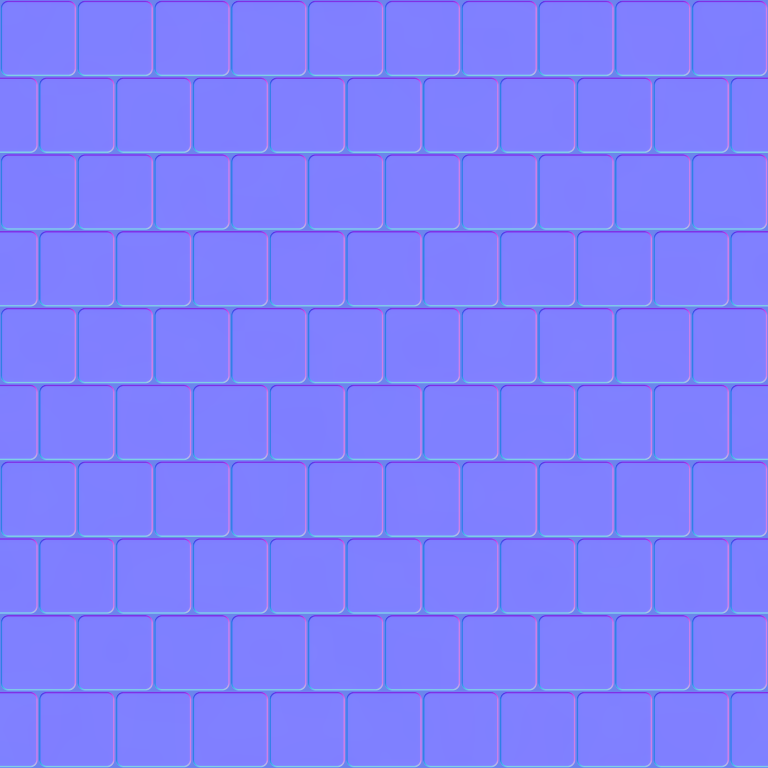
A Shadertoy shader for this texture map:

```glsl
#define TILES 10.0
#define GAP 0.016
#define CORNER_RADIUS 0.1
#define RIM_WIDTH 0.0195
#define RIM_SLOPE 0.62
#define BEVEL_SLOPE 0.035
#define TILE_TILT 0.012
#define WAVE_SLOPE 0.016
#define WAVES 20.0
#define GAP_COLOR vec3(0.42, 0.52, 0.93)

vec2 hash22(vec2 p) {
    vec3 h = fract(p.xyx * vec3(0.1031, 0.1030, 0.0973));
    h += dot(h, h.yzx + 33.33);
    return fract((h.xx + h.yz) * h.zy);
}

// Two-channel value noise, repeating every period cells
vec2 wrappedNoise(vec2 p, float period) {
    vec2 cell = floor(p);
    vec2 f = fract(p);
    f = f * f * (3.0 - 2.0 * f);
    vec2 lo = mod(cell, period);
    vec2 hi = mod(cell + 1.0, period);
    vec2 bottom = mix(hash22(lo), hash22(vec2(hi.x, lo.y)), f.x);
    vec2 top = mix(hash22(vec2(lo.x, hi.y)), hash22(hi), f.x);
    return mix(bottom, top, f.y);
}

void mainImage(out vec4 fragColor, in vec2 fragCoord) {
    vec2 uv = fragCoord / iResolution.xy;
    float pixel = TILES / min(iResolution.x, iResolution.y);

    // Running bond: every other row is shifted by half a tile
    vec2 grid = uv * TILES;
    grid.x += 0.5 * (1.0 - mod(floor(grid.y), 2.0));
    vec2 tileId = mod(floor(grid), TILES);
    vec2 p = fract(grid) - 0.5;

    // Rounded square: signed distance and outward direction
    float halfSize = 0.5 - 0.5 * GAP;
    vec2 q = abs(p) - (halfSize - CORNER_RADIUS);
    vec2 beyond = max(q, 0.0);
    float dist = length(beyond) + min(max(q.x, q.y), 0.0) - CORNER_RADIUS;
    vec2 outward = beyond * sign(p) / max(length(beyond), 1e-4);

    // Nearly flat face with a faint tilt, waviness and soft bevel
    vec2 slope = TILE_TILT * (hash22(tileId + 7.0) - 0.5);
    slope += WAVE_SLOPE * (wrappedNoise(uv * WAVES, WAVES) - 0.5);
    float bevel = smoothstep(0.0, CORNER_RADIUS, length(beyond));
    slope += BEVEL_SLOPE * bevel * bevel * outward;

    // Steep narrow rim
    float rimDistance = abs(dist + 0.5 * RIM_WIDTH);
    float rim = clamp(0.5 + (0.5 * RIM_WIDTH - rimDistance) / pixel, 0.0, 1.0);
    slope = mix(slope, RIM_SLOPE * outward, rim);

    // Encode the normal, with green pointing down
    vec3 normal = vec3(slope.x, -slope.y, sqrt(1.0 - dot(slope, slope)));
    vec3 color = 0.5 + 0.5 * normal;

    // Recessed joint between tiles
    float joint = clamp(0.5 + dist / pixel, 0.0, 1.0);
    color = mix(color, GAP_COLOR, joint * (1.0 - 0.5 * rim));

    fragColor = vec4(color, 1.0);
}
```
